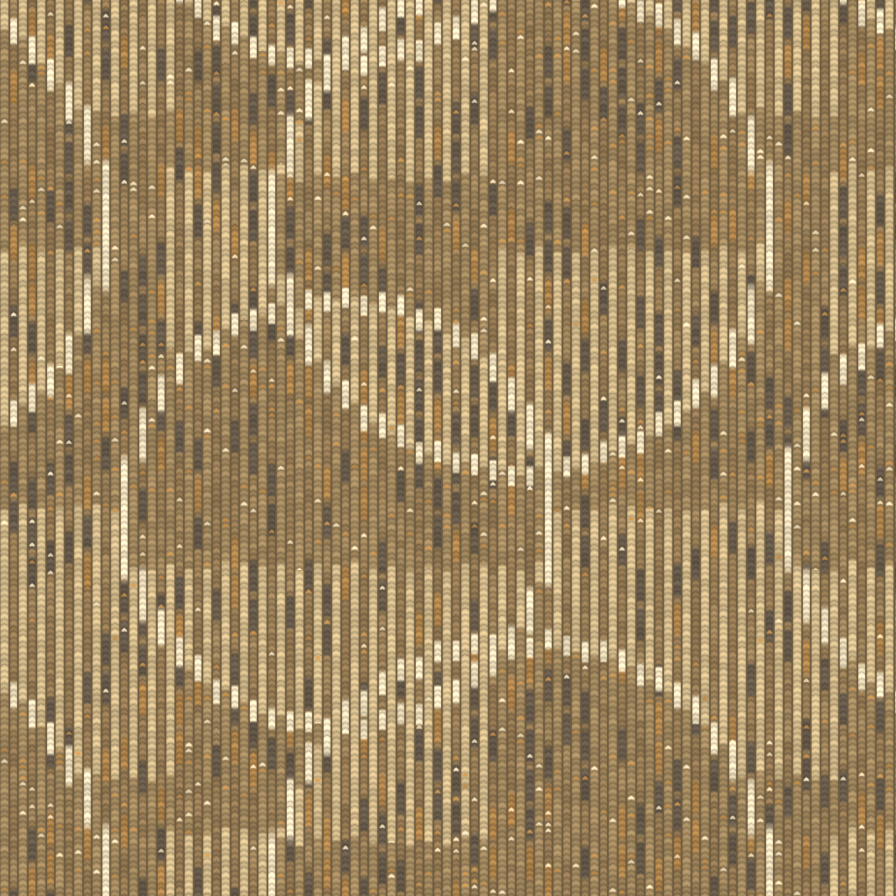
Give the GLSL for this texture, as a WebGL 2 fragment shader.

```glsl
#version 300 es
precision highp float;
// Ribbed woven carpet: overlapping rings of cream dashes over striped and plain patches.
uniform vec2 u_resolution;
out vec4 outColor;

const float PERIOD = 0.7407;      // size of one pattern repeat
const float RIB_PAIRS = 48.6;     // ground rib + accent rib pairs across the canvas
const float STITCHES = 154.0;     // stitch rows up the canvas
const float GROUND_SHARE = 0.54;  // share of a pair taken by the ground rib

const vec2 BIG_CENTER = vec2(0.582, 0.749);
const vec2 SMALL_CENTER = vec2(0.378, 0.427);
const float BIG_RADIUS = 0.275;
const float SMALL_RADIUS = 0.238;

const vec3 CREAM = vec3(0.88, 0.82, 0.69);
const vec3 TAN = vec3(0.76, 0.67, 0.50);
const vec3 OLIVE = vec3(0.59, 0.495, 0.345);
const vec3 BROWN = vec3(0.54, 0.44, 0.30);
const vec3 SLATE = vec3(0.36, 0.32, 0.27);
const vec3 OCHRE = vec3(0.70, 0.50, 0.25);
const vec3 GROOVE = vec3(0.43, 0.36, 0.25);

float hash(vec2 p) {
  vec3 q = fract(p.xyx * 0.1031);
  q += dot(q, q.yzx + 33.33);
  return fract((q.x + q.y) * q.z);
}

// Offset from the nearest repeat of a centre
vec2 wrapped(vec2 p, vec2 center) {
  return (fract((p - center) / PERIOD + 0.5) - 0.5) * PERIOD;
}

float circle(vec2 p, vec2 center, float radius) {
  return length(wrapped(p, center)) - radius;
}

float fill(float distance, float softness) {
  return 1.0 - smoothstep(-softness, softness, distance);
}

float box(vec2 p, vec2 center, vec2 halfSize) {
  vec2 d = abs(wrapped(p, center)) - halfSize;
  return fill(max(d.x, d.y), 0.002);
}

// Where the ground ribs turn tan: each region has its own patches
float stripes(vec2 p, float big, float small) {
  float inBig = fill(big, 0.002);
  float inSmall = fill(small, 0.002);
  float outside = max(box(p, vec2(0.039, 0.284), vec2(0.169, 0.150)),
                      box(p, vec2(0.258, 0.711), vec2(0.076, 0.101)));
  float bigPatch = max(box(p, vec2(0.423, 0.914), vec2(0.121, 0.112)),
                       box(p, vec2(0.703, 0.594), vec2(0.159, 0.128)));
  float smallPatch = box(p, vec2(0.378, 0.277), vec2(0.247, 0.091));
  return mix(mix(outside, bigPatch, inBig), mix(smallPatch, 1.0, inBig), inSmall);
}

// Accent yarn changes colour in uneven lengths
vec3 accentYarn(float column, float y) {
  float run = y * 23.0 + hash(vec2(column, 7.0)) * 9.0;
  float f = fract(run);
  float pick = hash(vec2(column, floor(run) + 40.0));
  float ends = smoothstep(0.0, 0.12, f) * (1.0 - smoothstep(0.8, 0.95, f));
  vec3 tint = pick < 0.27 ? SLATE : pick < 0.42 ? OCHRE : pick < 0.62 ? OLIVE : BROWN;
  return mix(BROWN, tint, ends * (pick < 0.27 ? 0.95 : 0.6));
}

// Small bright or ochre tufts, one at most per stitch
vec3 flecks(vec3 yarn, vec2 cell, vec2 local, float amount) {
  float pick = hash(cell + 91.0);
  float dotMask = fill(length(local) - 0.6, 0.3);
  vec3 tint = hash(cell + 17.0) < 0.4 ? CREAM : OCHRE;
  return mix(yarn, tint, dotMask * step(1.0 - amount, pick) * 0.8);
}

void main() {
  vec2 uv = gl_FragCoord.xy / u_resolution;

  // Rib layout
  float u = uv.x * RIB_PAIRS + 0.03;
  float pair = floor(u);
  float s = u - pair;
  bool accent = s > GROUND_SHARE;
  float across = accent ? (s - GROUND_SHARE) / (1.0 - GROUND_SHARE) : s / GROUND_SHARE;
  across = across * 2.0 - 1.0;
  float column = pair * 2.0 + (accent ? 1.0 : 0.0);

  // Shapes are sampled at the rib centre, with ragged ends
  float centerX = (pair + (accent ? 0.77 : 0.27) - 0.03) / RIB_PAIRS;
  vec2 p = vec2(centerX, uv.y + (hash(vec2(column, 3.0)) - 0.5) * 0.012);
  float big = circle(p, BIG_CENTER, BIG_RADIUS);
  float small = circle(p, SMALL_CENTER, SMALL_RADIUS);

  // Stitch rows, bent into small chevrons
  float row = uv.y * STITCHES + abs(across) * 0.35 + hash(vec2(column, 5.0));
  vec2 cell = vec2(column, floor(row));
  vec2 local = vec2(across, fract(row) * 2.0 - 1.0);

  // Yarn colour
  float striped = stripes(p, big, small);
  float ring = fill(min(abs(big), abs(small)) - 0.0110, 0.002);
  vec3 yarn = accent ? accentYarn(column, uv.y) : mix(OLIVE, TAN, striped);
  yarn = flecks(yarn, cell, local, accent ? 0.05 : mix(0.10, 0.01, striped));
  yarn = accent ? mix(yarn, CREAM, ring) : yarn;

  // Rounded rib, stitch relief and grain
  float relief = 1.08 - 0.12 * across * across;
  relief *= 1.0 - 0.09 * cos(6.2832 * row);
  relief *= 0.91 + 0.18 * hash(cell + 230.0);
  float body = smoothstep(0.0, 0.38, 1.0 - abs(across));
  outColor = vec4(mix(GROOVE, yarn * relief, body), 1.0);
}
```
